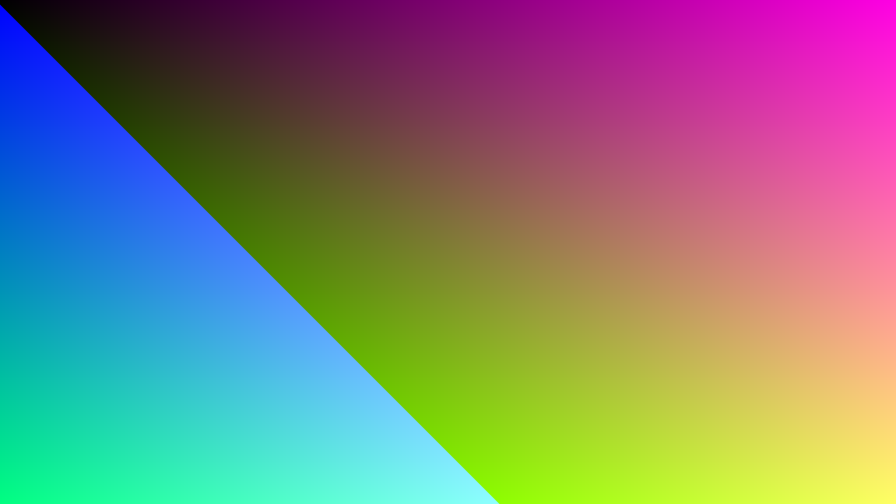
Give the GLSL for this background, as a Shadertoy shader.

```glsl
// Draws crossed red and green ramps with a diagonal blue ramp that wraps at a crisp edge.

const float BLUE_SLOPE = 0.5;     // blue gained per canvas height along x and y
const float BLUE_OFFSET = 0.5045; // blue at the lower left corner

// Linear phase that grows along the diagonal, in units of canvas height
float diagonalPhase(vec2 p, float slope, float offset) {
    return slope * (p.x + p.y) + offset;
}

// Sawtooth of the phase with the falling edge softened over the given width
float smoothSaw(float phase, float edgeWidth) {
    float nearestWrap = floor(phase + 0.5);
    float halfWidth = 0.5 * edgeWidth;
    float wrapped = smoothstep(-halfWidth, halfWidth, phase - nearestWrap);
    return clamp(phase - nearestWrap + 1.0 - wrapped, 0.0, 1.0);
}

void mainImage(out vec4 fragColor, in vec2 fragCoord) {
    vec2 uv = fragCoord / iResolution.xy;
    vec2 p = fragCoord / iResolution.y;

    // Horizontal red and vertical green
    float red = uv.x;
    float green = 1.0 - uv.y;

    // Diagonal blue, with its edge about one pixel wide
    float phase = diagonalPhase(p, BLUE_SLOPE, BLUE_OFFSET);
    float edgeWidth = 2.0 * BLUE_SLOPE / iResolution.y;
    float blue = smoothSaw(phase, edgeWidth);

    fragColor = vec4(red, green, blue, 1.0);
}
```
